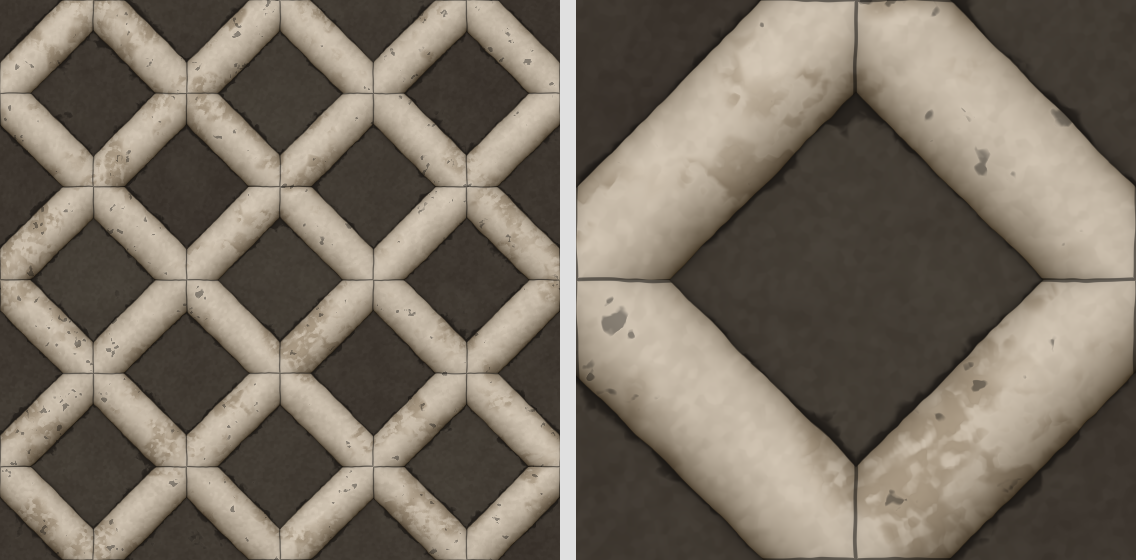
Left: the whole. Right: its middle third, enlarged.
A WebGL 1 fragment shader for this pattern:

```glsl
precision highp float;
// Diagonal lattice of rounded, mitred stone bars over dark recessed panels, weathered.

uniform vec2 u_resolution;

#define REPEATS 3.0                       // lattice repeats per side
#define BAR_HALF 0.332                    // bar half width, panel half diagonal = 1
#define EDGE_WOBBLE 0.009                 // unevenness of bar edges
#define JOINT_HALF 0.013                  // half width of mitre joints
#define STONE_SHADE 0.37                  // tone of unlit stone
#define STONE_LIGHT 0.43                  // tone added by full light
#define STONE_TINT vec3(0.0, 0.049, 0.118) // warm shift taken off the tone
#define PANEL_DARK vec3(0.226, 0.198, 0.172)
#define PANEL_LIGHT vec3(0.286, 0.262, 0.226)
#define CHIP_COLOR vec3(0.125, 0.108, 0.092)
#define GRIME 0.75                        // strength of stains on the stone
#define TAU 6.2831853

float hash(vec2 p) {
  return fract(sin(dot(p, vec2(12.99, 78.23))) * 4375.85);
}

// Smooth cellular noise in 0..1 that wraps over the unit square.
float mottle(vec2 uv, float cells) {
  vec2 g = uv * cells;
  vec2 base = floor(g);
  vec2 f = g - base;
  float sum = 0.0;
  float weight = 0.0;
  for (int y = -1; y <= 1; y++) {
    for (int x = -1; x <= 1; x++) {
      vec2 o = vec2(float(x), float(y));
      vec2 id = mod(base + o, cells) + 0.37;
      vec2 r = o + vec2(hash(id), hash(id + 17.3)) - f;
      float w = exp(-7.0 * dot(r, r));
      sum += w * hash(id + 41.7);
      weight += w;
    }
  }
  return sum / weight;
}

float layeredMottle(vec2 uv, float cells) {
  return 0.5 * mottle(uv, cells) + 0.3 * mottle(uv, cells * 2.0 + 1.0)
       + 0.2 * mottle(uv, cells * 4.0 + 3.0);
}

// Layered sines with whole frequencies, about -1..1.
float wobble(vec2 uv) {
  vec2 t = uv * TAU;
  return 0.45 * sin(7.0 * t.x + 5.0 * t.y + 2.0 * sin(4.0 * t.y))
       + 0.35 * sin(13.0 * t.y - 17.0 * t.x + 1.3)
       + 0.20 * sin(41.0 * t.x + 37.0 * t.y + 2.0 * sin(19.0 * t.x));
}

// Hash of a lattice element from its diagonal coordinates.
float elementHash(vec2 diag) {
  vec2 center = 0.5 * vec2(diag.x + diag.y, diag.x - diag.y);
  return hash(mod(center, 2.0 * REPEATS) + 3.1);
}

void main() {
  vec2 uv = gl_FragCoord.xy / u_resolution;
  vec2 p = uv * 2.0 * REPEATS;
  float aa = 2.0 * REPEATS * 1.4 / min(u_resolution.x, u_resolution.y);

  // Diagonal coordinates: bars lie on the odd values, panels on the even ones.
  vec2 diag = vec2(p.x + p.y, p.x - p.y);
  vec2 offset = mod(diag, 2.0) - 1.0;
  vec2 dist = abs(offset);
  vec2 barLine = 2.0 * floor(diag * 0.5) + 1.0;
  vec2 panelMid = 2.0 * floor((diag + 1.0) * 0.5);

  // Shared noise.
  float wave = wobble(uv);
  float stain = layeredMottle(uv, 13.0);
  float speck = layeredMottle(uv, 47.0);
  float grain = mottle(uv, 190.0) - 0.5;

  // Nearest bar: signed position across it, positive on the upper side.
  bool falling = dist.x < dist.y;
  float across = falling ? offset.x : -offset.y;
  float halfWidth = BAR_HALF + EDGE_WOBBLE * wave + 0.012 * (speck - 0.5);
  float edge = abs(across) - halfWidth;
  float s = clamp(across / halfWidth, -1.0, 1.0);
  vec2 barId = falling ? vec2(barLine.x, panelMid.y) : vec2(panelMid.x, barLine.y);
  float barTone = elementHash(barId) - 0.5;

  // Rounded stone lit from above, a little from the left.
  float lean = falling ? 0.24 : 0.32;
  float light = 0.95 * sqrt(1.0 - s * s) + lean * s;
  float tone = STONE_SHADE + STONE_LIGHT * light + 0.035 * barTone;
  tone += 0.09 * (stain - 0.5) + 0.06 * (speck - 0.5) + 0.035 * grain;

  // Grime gathers along the edges and just above the nodes.
  float nodeNear = 1.0 - smoothstep(0.1, 0.8, max(dist.x, dist.y));
  float aboveNode = smoothstep(-0.1, 0.4, 0.5 * (offset.x - offset.y));
  float settle = 0.16 * s * s + 0.13 * nodeNear * aboveNode + 0.05 * barTone;
  float grime = smoothstep(0.53, 0.82, stain + settle);
  grime *= smoothstep(0.25, 0.65, speck + 0.3 * grain);
  float pit = smoothstep(0.80, 0.88, speck + 0.15 * grain);
  vec3 stone = tone - STONE_TINT;
  stone *= 1.0 - GRIME * grime * vec3(0.30, 0.34, 0.40);
  stone *= 1.0 - 0.35 * pit;

  // Mitre joints where the two bar directions meet.
  float gap = abs(dist.x - dist.y + 0.012 * wave);
  float joint = 1.0 - smoothstep(JOINT_HALF - aa, JOINT_HALF + aa, gap);
  stone *= 1.0 - 0.42 * joint - 0.10 * exp(-gap * 22.0);

  // Panels: own tone, mottling, contact shadow and ragged dark edges.
  float depth = max(edge, 0.0);
  float panelTone = 0.15 + 0.7 * elementHash(panelMid) + 0.7 * (stain - 0.5);
  vec3 panel = mix(PANEL_DARK, PANEL_LIGHT, clamp(panelTone, 0.0, 1.0));
  panel += 0.022 * (speck - 0.5) + 0.022 * grain;
  float rim = exp(-depth * 16.0);
  float chip = smoothstep(0.68, 0.84, 0.55 * speck + 0.35 * stain + 0.42 * rim);
  panel = mix(panel, CHIP_COLOR, 0.75 * chip);
  panel *= 1.0 - 0.40 * exp(-depth * 45.0);

  float barMask = 1.0 - smoothstep(-aa, aa, edge);
  gl_FragColor = vec4(clamp(mix(panel, stone, barMask), 0.0, 1.0), 1.0);
}
```
